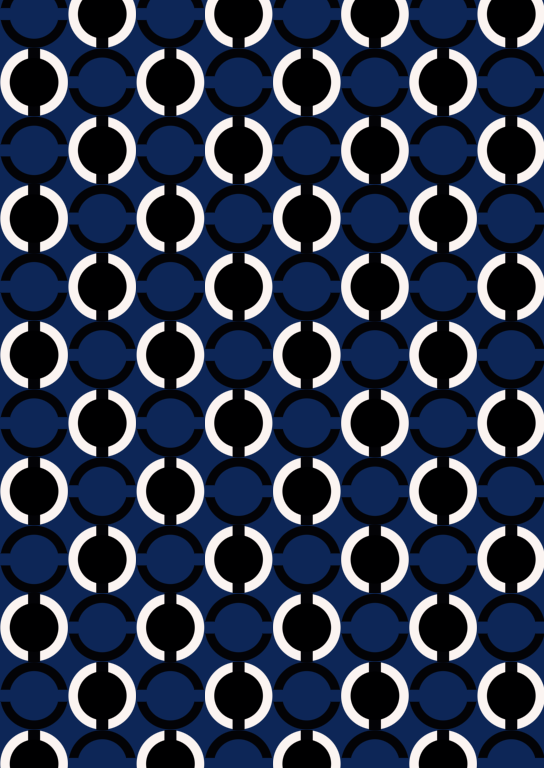
Reproduce this pattern procedurally as a Shadertoy shader.

```glsl
// Checkerboard of touching rings on navy: pale rings round black discs, split
// by a vertical black bar, alternate with black rings split by a horizontal gap.
// Each square cell is drawn from circle and bar distances, anchored at the top.

#define COLUMNS 7.98      // cells across the canvas width
#define TOP_SHIFT 0.294   // part of the first row cut off by the top edge
#define OUTER_RADIUS 0.496
#define DISC_RADIUS 0.357 // inner edge of the pale ring
#define HOLE_RADIUS 0.362 // inner edge of the black ring
#define BAR_HALF 0.088    // half width of bars and gaps
#define NAVY vec3(0.05, 0.15, 0.34)
#define BLACK vec3(0.0, 0.0, 0.005)
#define RING_BLACK vec3(0.012, 0.012, 0.025)
#define PALE vec3(0.985, 0.955, 0.945)

// Coverage of the region where the signed distance is negative
float fill(float dist, float soft) {
    return 1.0 - smoothstep(-soft, soft, dist);
}

// Pale ring round a black disc, with a bar reaching both neighbours
vec3 paleCell(vec2 p, float soft) {
    float radius = length(p);
    vec3 color = mix(NAVY, PALE, fill(radius - OUTER_RADIUS, soft));
    color = mix(color, RING_BLACK, fill(abs(p.x) - BAR_HALF, soft));
    return mix(color, BLACK, fill(radius - DISC_RADIUS, soft));
}

// Black ring opened on the left and right
vec3 darkCell(vec2 p, float soft) {
    float radius = length(p);
    float ring = max(radius - OUTER_RADIUS, HOLE_RADIUS - radius);
    float split = max(ring, BAR_HALF - abs(p.y));
    return mix(NAVY, RING_BLACK, fill(split, soft));
}

void mainImage(out vec4 fragColor, in vec2 fragCoord) {
    // Cell coordinates, counted from the upper left
    float scale = COLUMNS / iResolution.x;
    vec2 grid = vec2(fragCoord.x, iResolution.y - fragCoord.y) * scale;
    grid.y += TOP_SHIFT;
    vec2 cell = floor(grid);
    vec2 p = fract(grid) - 0.5;

    // Alternate the two motifs
    float soft = 0.8 * scale;
    bool isPale = mod(cell.x + cell.y, 2.0) > 0.5;
    vec3 color = isPale ? paleCell(p, soft) : darkCell(p, soft);
    fragColor = vec4(color, 1.0);
}
```
